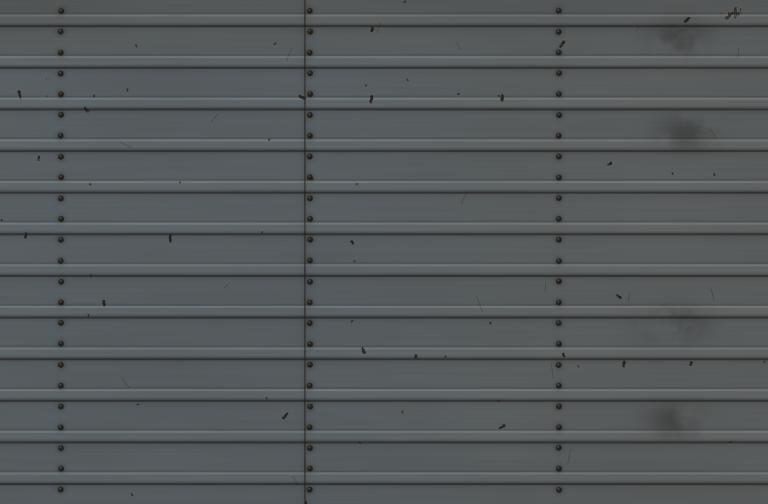
This texture is drawn by a Shadertoy shader. Its source:

```glsl
// Painted sheet-metal cladding: level pressed ribs, riveted columns and one seam.
// Ribs and rivets come from folded coordinates; hashed capsules and value noise
// add the chips, scratches, smudges and uneven paint. Units: canvas heights.
#define RIB_PITCH 0.0826
#define RIB_START 0.0308
#define RIB_DEPTH 0.0212
#define RIVET_PITCH vec2(0.494, 0.0413)
#define RIVET_START vec2(0.121, 0.0218)
#define RIVET_RADIUS 0.0056
#define SEAM_X 0.605
#define PAINT vec3(0.332, 0.357, 0.368)
#define HIGHLIGHT vec3(0.43, 0.46, 0.47)
#define GROOVE vec3(0.185, 0.19, 0.185)
#define RUST vec3(0.14, 0.115, 0.085)
#define PX (1.0 / iResolution.y)

float hash(vec2 p) {
    vec3 q = fract(vec3(p.xyx) * 0.1031);
    q += dot(q, q.yzx + 33.33);
    return fract((q.x + q.y) * q.z);
}

float noise(vec2 p) {
    vec2 i = floor(p), f = fract(p);
    f = f * f * (3.0 - 2.0 * f);
    return mix(mix(hash(i), hash(i + vec2(1, 0)), f.x),
               mix(hash(i + vec2(0, 1)), hash(i + vec2(1, 1)), f.x), f.y);
}

float fbm(vec2 p) {
    float sum = 0.0, gain = 0.5;
    for (int i = 0; i < 4; i++) {
        sum += gain * noise(p);
        p = p * 2.03 + 17.0;
        gain *= 0.5;
    }
    return sum / 0.9375;
}

// Smooth coverage of a signed distance
float cover(float d) { return 1.0 - smoothstep(-0.7 * PX, 0.7 * PX, d); }

// Signed offset to the nearest repeat
vec2 fold(vec2 p, vec2 pitch) { return (fract(p / pitch + 0.5) - 0.5) * pitch; }

// At most one randomly tilted capsule per grid cell
float marks(vec2 p, float cell, float density, float halfLength, float width, float seed) {
    vec2 id = floor(p / cell) + seed;
    vec2 centre = 0.3 + 0.4 * vec2(hash(id + 3.1), hash(id + 7.7));
    vec2 e = (fract(p / cell) - centre) * cell;
    float a = (hash(id + 11.3) - 0.5) * 2.2;
    e = mat2(cos(a), -sin(a), sin(a), cos(a)) * e;
    float reach = halfLength * mix(0.3, 1.0, hash(id + 19.9));
    e.y -= clamp(e.y, -reach, reach);
    float ragged = (noise(p * 420.0) - 0.5) * width;
    return step(hash(id), density) * cover(length(e) - width + ragged);
}

// Flaked paint: thresholded noise inside an oval
float flakes(vec2 p, vec2 centre, vec2 size) {
    float inside = 1.0 - smoothstep(0.2, 1.0, length((p - centre) / size));
    return smoothstep(0.6, 0.7, fbm(p * vec2(170.0, 110.0)) * (0.5 + 0.6 * inside)) * inside;
}

// Pressed rib; s is the distance below its lit upper edge
vec3 ribbed(float s) {
    vec3 col = PAINT * (1.0 - 0.10 * cover(abs(s + 0.0045) - 0.0018));
    float body = cover(-s) * cover(s - RIB_DEPTH);
    col *= 1.0 + body * (0.07 - 0.30 * smoothstep(0.012, RIB_DEPTH, s));
    col = mix(col, HIGHLIGHT, 0.9 * cover(abs(s) - 0.0020));
    float below = s - RIB_DEPTH;
    col *= 1.0 - 0.17 * step(0.0, below) * exp(-max(below, 0.0) / 0.005);
    return mix(col, GROOVE, 0.95 * cover(abs(below) - 0.0019));
}

void mainImage(out vec4 fragColor, in vec2 fragCoord) {
    vec2 p = vec2(fragCoord.x, iResolution.y - fragCoord.y) / iResolution.y;
    float s = fold(vec2(0.0, p.y - RIB_START), vec2(1.0, RIB_PITCH)).y;
    vec3 col = ribbed(s);

    // Paint: cool left, grey right and top, with drawn-out streaks
    float grey = max(smoothstep(0.6, 1.35, p.x), 1.0 - smoothstep(0.0, 0.16, p.y));
    col *= mix(vec3(1.0), vec3(1.025, 0.985, 0.955), grey);
    col *= 0.97 + 0.08 * fbm(p * vec2(3.0, 5.0));
    col *= 0.985 + 0.03 * noise(p * vec2(6.0, 260.0));
    col *= 1.0 - 0.05 * (1.0 - smoothstep(0.0, 0.1, p.y));

    // Smudges down the right side
    for (int i = 0; i < 5; i++) {
        float k = float(i);
        vec2 centre = vec2(1.34 + 0.04 * hash(vec2(k, 5.0)), 0.075 + 0.19 * k);
        vec2 e = (p - centre) / vec2(0.055, 0.032);
        float blot = exp(-dot(e, e)) * smoothstep(0.2, 0.65, fbm(p * 22.0 + k));
        col *= 1.0 - 0.26 * min(abs(k - 2.0), 1.0) * blot;
    }

    // Seam between sheets, with a faint rusty edge
    float seam = p.x - SEAM_X;
    col *= 1.0 - 0.10 * exp(-abs(seam) / 0.006);
    col = mix(col, RUST, (0.55 + 0.3 * noise(p * vec2(1.0, 60.0))) * cover(abs(seam) - 0.0012));

    // Scratches, chips and flaked patches
    col *= 1.0 - 0.22 * marks(p, 0.17, 0.4, 0.016, 0.0007, 40.0);
    float chips = marks(p, 0.13, 0.2, 0.006, 0.0026, 8.0);
    chips = max(chips, 0.8 * marks(p + 0.05, 0.09, 0.15, 0.002, 0.0015, 71.0));
    chips = max(chips, flakes(p, vec2(0.092, 0.172), vec2(0.010, 0.036)));
    chips = max(chips, 0.8 * flakes(p, vec2(1.45, 0.025), vec2(0.05, 0.03)));
    col = mix(col, RUST, 0.9 * chips);

    // Domed rivets with a soft shadow and a small glint
    vec2 r = fold(p - RIVET_START, RIVET_PITCH);
    vec2 id = floor((p - RIVET_START) / RIVET_PITCH + 0.5);
    r += 0.0012 * (vec2(hash(id), hash(id + 9.0)) - 0.5);
    col *= 1.0 - 0.25 * exp(-dot(r, r) / (2.2 * RIVET_RADIUS * RIVET_RADIUS));
    vec3 dome = mix(vec3(0.13, 0.13, 0.12), RUST, hash(id + 4.0));
    vec2 glint = (r + vec2(0.0012, 0.0020)) / 0.0022;
    dome += 0.17 * exp(-dot(glint, glint));
    col = mix(col, dome, cover(length(r) - RIVET_RADIUS));

    fragColor = vec4(col, 1.0);
}
```
